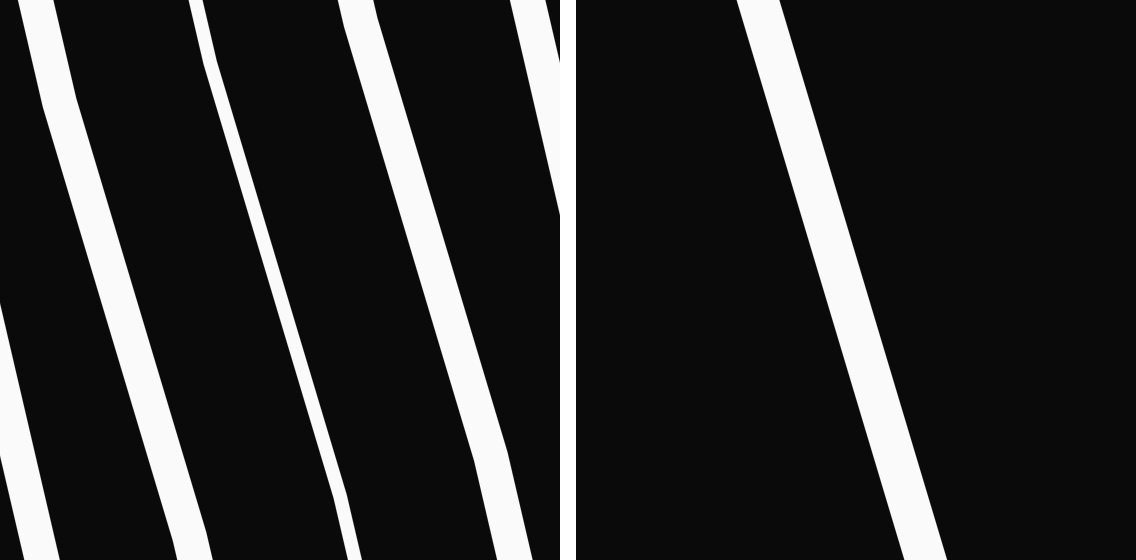
Left, the full canvas; right, a detail of the centre.
This pattern is drawn by a Shadertoy shader. Its source:

```glsl
// Slanted white stripes on near-black, each bent by a long shallow zigzag.
// Lanes repeat in threes (wide, thin, wide) in a rotated frame, and the
// zigzag reverses and slides along from one group of three to the next.

const vec3 INK = vec3(0.04);
const vec3 PAPER = vec3(0.98);

const float TILT = 0.26;          // lean away from vertical, radians
const float PITCH = 0.2783;       // distance between lanes
const float ORIGIN = 0.3465;      // position of the middle lane
const float WIDE = 0.0309;        // half widths
const float THIN = 0.0122;
const float BEND = 0.0126;        // zigzag amplitude
const float BEND_LENGTH = 1.6172; // full zigzag period
const float BEND_START = 0.6087;
const float GROUP_SLIDE = 0.13;
const float LEFT_NUDGE = 0.0333;  // narrower gap before the first group

// Triangle wave in -1..1, rising through zero at t = 0
float triangle(float t) {
    return 1.0 - 4.0 * abs(fract(t + 0.25) - 0.5);
}

// Coordinates across (x) and along (y) the stripes
vec2 slant(vec2 p, float angle) {
    float c = cos(angle), s = sin(angle);
    return vec2(c * p.x - s * p.y, s * p.x + c * p.y);
}

// Centre of a lane at a given distance along it
float laneCentre(float lane, float group, float along) {
    float direction = 1.0 - 2.0 * mod(abs(group), 2.0);
    float start = BEND_START - GROUP_SLIDE * group;
    float nudge = group < -0.5 ? LEFT_NUDGE : 0.0;
    float bend = direction * triangle((along - start) / BEND_LENGTH);
    return ORIGIN + PITCH * lane + nudge + BEND * bend;
}

// Smooth coverage of a stripe
float stripe(float offset, float halfWidth, float blur) {
    return 1.0 - smoothstep(-blur, blur, abs(offset) - halfWidth);
}

void mainImage(out vec4 fragColor, in vec2 fragCoord) {
    vec2 p = fragCoord / iResolution.y;
    p.y = 1.0 - p.y;
    vec2 q = slant(p, TILT);
    float blur = 0.75 / iResolution.y;

    float cover = 0.0;
    for (int i = -2; i <= 2; i++) {
        float lane = float(i);
        float group = floor((lane + 1.5) / 3.0);
        float halfWidth = i % 3 == 0 ? THIN : WIDE;
        float offset = q.x - laneCentre(lane, group, q.y);
        cover = max(cover, stripe(offset, halfWidth, blur));
    }

    fragColor = vec4(mix(INK, PAPER, cover), 1.0);
}
```
